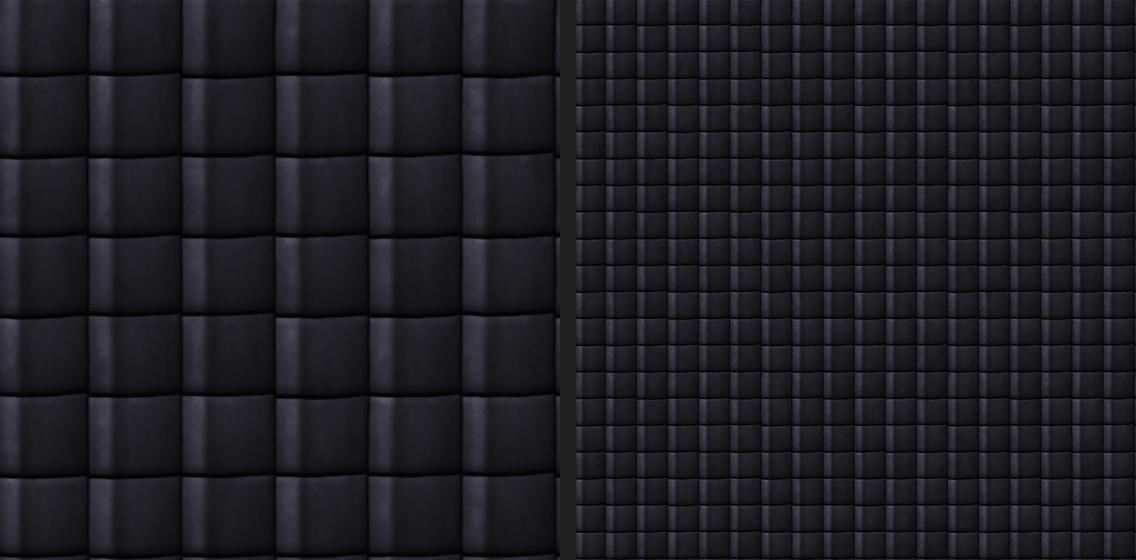
Left: one tile. Right: repeated 3 by 3.
Write a Shadertoy shader that draws this texture.

```glsl
// Dark glazed roof tiles: a rounded roll beside a shallow pan, in overlapping rows.

const vec2  GRID        = vec2(6.0, 7.0);      // tiles across and down
const vec2  GRID_SHIFT  = vec2(0.055, -0.055); // seam offset, in tiles
const vec3  PAN_COLOR   = vec3(0.122, 0.120, 0.143);
const vec3  ROLL_COLOR  = vec3(0.208, 0.202, 0.245);
const vec3  GAP_COLOR   = vec3(0.016, 0.016, 0.020);
const float ROW_JITTER  = 0.045;  // uneven laying of each tile
const float EDGE_WOBBLE = 0.022;  // hand-cut edges
const float EDGE_TILT   = 0.030;  // rise of the lower edge to the right
const float EDGE_SAG    = 0.016;
const float TONE_RANGE  = 0.14;   // brightness change between tiles
const float GRAIN       = 0.16;
const float STAIN       = 0.20;
const float WEAR        = 0.22;

float hash(vec2 p) {
    return fract(sin(dot(p, vec2(127.1, 311.7))) * 43758.5453);
}

// Value noise that wraps after a whole number of cells
float wrapNoise(vec2 uv, vec2 cells) {
    vec2 p = uv * cells;
    vec2 i = floor(p);
    vec2 f = fract(p);
    f = f * f * (3.0 - 2.0 * f);
    vec2 a = mod(i, cells);
    vec2 b = mod(i + 1.0, cells);
    return mix(mix(hash(a), hash(vec2(b.x, a.y)), f.x),
               mix(hash(vec2(a.x, b.y)), hash(b), f.x), f.y);
}

float wrapFbm(vec2 uv, vec2 cells) {
    float sum = 0.0;
    float weight = 0.5;
    for (int i = 0; i < 4; i++) {
        sum += weight * wrapNoise(uv, cells);
        cells *= 2.0;
        weight *= 0.5;
    }
    return sum / 0.9375;
}

float tileHash(vec2 cell) {
    return hash(mod(cell, GRID) + 17.0);
}

// Light across the tile: x is the roll mask, y the pan shading
vec2 profile(float x) {
    float roll = mix(0.42, 1.0, smoothstep(0.02, 0.17, x)) * (1.0 - smoothstep(0.20, 0.30, x));
    float hollow = 0.16 * exp(-pow((x - 0.32) / 0.07, 2.0));
    float pan = 1.0 - hollow - 0.28 * smoothstep(0.55, 1.0, x);
    return vec2(roll, pan);
}

void mainImage(out vec4 fragColor, in vec2 fragCoord) {
    vec2 uv = fragCoord / iResolution.xy;
    vec2 p = uv * GRID + GRID_SHIFT;

    // Column, with slightly wandering sides
    p.x += EDGE_WOBBLE * (wrapFbm(uv, vec2(6.0, 14.0)) - 0.5);
    float column = floor(p.x);
    float x = fract(p.x);

    // Row, with tilted, sagging and uneven lower edges
    p.y += EDGE_SAG * sin(3.14159 * x) - EDGE_TILT * x * x;
    p.y += EDGE_WOBBLE * (wrapFbm(uv, vec2(30.0, 14.0)) - 0.5);
    float row = floor(p.y);
    float lower = tileHash(vec2(column, row));
    float upper = tileHash(vec2(column, row + 1.0));
    p.y += ROW_JITTER * (mix(lower, upper, smoothstep(0.0, 1.0, fract(p.y))) - 0.5);
    vec2 cell = vec2(column, floor(p.y));
    float y = fract(p.y);

    // Form shading
    vec2 form = profile(x);
    vec3 color = mix(PAN_COLOR * form.y, ROLL_COLOR, form.x);
    color *= mix(0.72, 1.20, y);
    color *= 1.0 + TONE_RANGE * (tileHash(cell + 3.0) - 0.5);

    // Stains, vertical streaks and fine grain
    float stain = wrapFbm(uv, vec2(24.0, 21.0)) - 0.5;
    float streak = wrapFbm(uv, vec2(72.0, 14.0)) - 0.5;
    float grain = wrapFbm(uv, vec2(110.0)) - 0.5;
    color *= 1.0 + STAIN * (stain + streak) + GRAIN * grain;

    // Worn patches on the roll and along the upper edge
    float patches = smoothstep(0.52, 0.72, wrapFbm(uv + 0.37, vec2(36.0, 35.0)));
    float lip = smoothstep(0.86, 0.97, y);
    color *= 1.0 + WEAR * patches * max(lip, 0.6 * form.x) + 0.10 * lip;

    // Side seam and overlap shadow
    float sideEdge = min(x, 1.0 - x);
    float side = mix(0.25, 1.0, smoothstep(0.0, 0.032, sideEdge));
    side *= 1.0 - 0.30 * smoothstep(0.90, 1.0, x);
    float overlap = smoothstep(0.015, 0.065, y) * mix(0.62, 1.0, smoothstep(0.03, 0.20, y));
    overlap *= 1.0 - smoothstep(0.970, 0.998, y);
    color = mix(GAP_COLOR, color, side * overlap);

    fragColor = vec4(color, 1.0);
}
```
